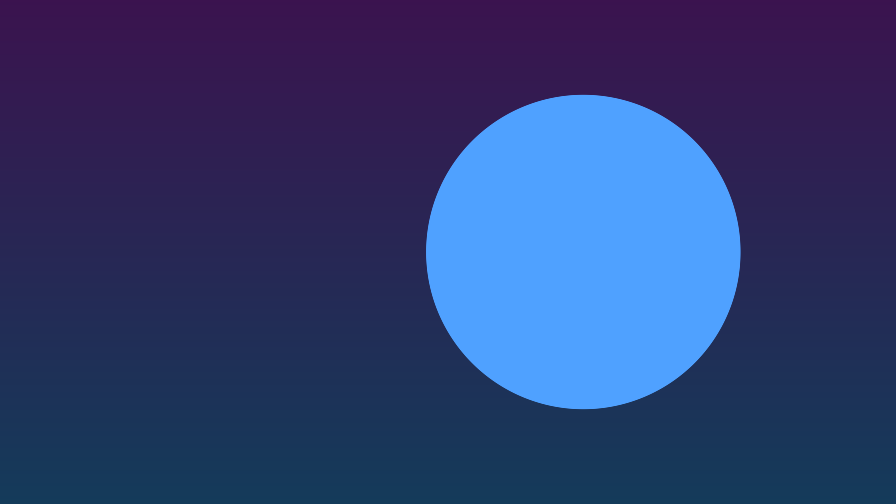
Write a Shadertoy shader that draws this background.

```glsl
// A flat sky-blue disc right of centre over a vertical dusk gradient.
// The gradient is a linear mix by height; the disc is a circle distance
// function in units of canvas height, smoothed over about one pixel.

float circleDistance(vec2 point, vec2 center, float radius) {
    return length(point - center) - radius;
}

void mainImage(out vec4 fragColor, in vec2 fragCoord) {
    // Centred coordinates, one unit per canvas height
    vec2 point = (fragCoord - 0.5 * iResolution.xy) / iResolution.y;
    float height = fragCoord.y / iResolution.y;

    // Teal at the bottom rising to purple at the top
    vec3 color = mix(vec3(0.078, 0.231, 0.354), vec3(0.230, 0.075, 0.308), height);

    // Disc with a smoothed rim
    float disc = circleDistance(point, vec2(0.2685, 0.0), 0.312);
    float halfPixel = 0.5 / iResolution.y;
    color = mix(color, vec3(0.31, 0.63, 1.0), 1.0 - smoothstep(-halfPixel, halfPixel, disc));

    fragColor = vec4(color, 1.0);
}
```
